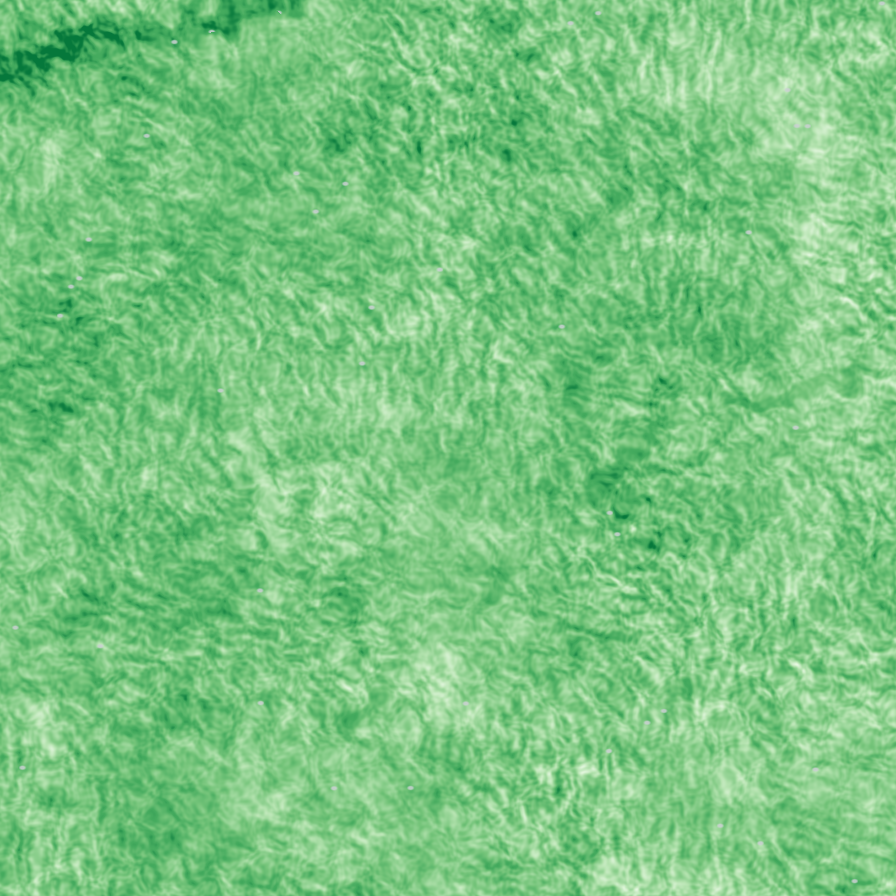
Write a Shadertoy shader that draws this texture.

```glsl
// Mottled green mineral surface: slow tonal clouds and fine slanted fibres,
// both from gradient noise, crossed by ragged dark veins, a pale scar and
// rare grey flecks. One tone value is mapped through a green colour ramp.

#define BASE_TONE 0.484
#define CLOUD_AMOUNT 0.17
#define CLOUD_SCALE 3.2
#define MOTTLE_AMOUNT 0.19
#define FIBRE_AMOUNT 0.34
#define FIBRE_SCALE vec2(44.0, 108.0)
#define GRIT_AMOUNT 0.20
#define GRIT_SCALE 165.0
#define VEIN_DEPTH 0.17
#define CRACK_DEPTH 0.30
#define SCAR_LIFT 0.16
#define FLECK_CHANCE 0.003

const vec2 MAIN_VEIN[10] = vec2[10](
    vec2(0.36, 0.09), vec2(0.36, 0.15), vec2(0.45, 0.26), vec2(0.53, 0.31),
    vec2(0.57, 0.39), vec2(0.64, 0.43), vec2(0.73, 0.52), vec2(0.81, 0.55),
    vec2(0.94, 0.565), vec2(1.02, 0.62));
const vec2 FAINT_VEIN[5] = vec2[5](
    vec2(0.06, 0.12), vec2(0.19, 0.17), vec2(0.26, 0.27),
    vec2(0.21, 0.39), vec2(0.14, 0.45));
// Stains: centre, radius, tone shift
const vec4 STAINS[6] = vec4[6](
    vec4(0.56, 0.75, 0.13, -0.065), vec4(0.06, 0.65, 0.13, -0.05),
    vec4(0.87, 0.73, 0.13, 0.05), vec4(0.82, 0.42, 0.10, 0.05),
    vec4(0.77, 0.20, 0.11, -0.05), vec4(0.24, 0.09, 0.11, 0.05));

uint scramble(uint n) {
    n = (n ^ (n >> 16)) * 0x7feb352du;
    n = (n ^ (n >> 15)) * 0x846ca68bu;
    return n ^ (n >> 16);
}

float hash(vec2 cell) {
    ivec2 c = ivec2(cell);
    uint n = scramble(uint(c.x) + scramble(uint(c.y) + 91u));
    return float(n >> 8) / 16777216.0;
}

float cornerSlope(vec2 cell, vec2 offset) {
    float angle = 6.28318 * hash(cell);
    return dot(vec2(cos(angle), sin(angle)), offset);
}

float gradientNoise(vec2 p) {
    vec2 cell = floor(p), f = p - cell;
    vec2 u = f * f * f * (f * (f * 6.0 - 15.0) + 10.0);
    vec2 e = vec2(1.0, 0.0);
    float low = mix(cornerSlope(cell, f), cornerSlope(cell + e.xy, f - e.xy), u.x);
    float high = mix(cornerSlope(cell + e.yx, f - e.yx), cornerSlope(cell + e.xx, f - e.xx), u.x);
    return mix(low, high, u.y);
}

float clouds(vec2 p) {
    float sum = 0.0, weight = 1.0;
    for (int i = 0; i < 3; i++) {
        sum += weight * gradientNoise(p + float(i) * 17.3);
        p *= 2.1;
        weight *= 0.85;
    }
    return sum;
}

// Noise stretched along a direction given as an angle
float fibres(vec2 p, float angle) {
    vec2 along = vec2(cos(angle), sin(angle));
    return gradientNoise(vec2(dot(p, along), dot(p, vec2(-along.y, along.x))) * FIBRE_SCALE + angle * 40.0);
}

float segmentDistance(vec2 p, vec2 a, vec2 b) {
    vec2 ab = b - a;
    return length(p - a - ab * clamp(dot(p - a, ab) / dot(ab, ab), 0.0, 1.0));
}

// Grey flecks scattered one per cell at most
float flecks(vec2 p, float chance) {
    vec2 q = p * 95.0, cell = floor(q);
    vec2 centre = 0.35 + 0.3 * vec2(hash(cell + 311.0), hash(cell + 727.0));
    float d = length((q - cell - centre) * vec2(0.8, 1.2));
    return step(hash(cell + 503.0), chance) * (1.0 - smoothstep(0.12, 0.38, d));
}

vec3 greenRamp(float tone) {
    vec3 c = mix(vec3(0.02, 0.47, 0.23), vec3(0.27, 0.67, 0.37), smoothstep(0.02, 0.27, tone));
    c = mix(c, vec3(0.46, 0.77, 0.48), clamp((tone - 0.27) / 0.19, 0.0, 1.0));
    c = mix(c, vec3(0.71, 0.89, 0.69), clamp((tone - 0.46) / 0.25, 0.0, 1.0));
    return mix(c, vec3(0.90, 0.97, 0.88), clamp((tone - 0.71) / 0.22, 0.0, 1.0));
}

void mainImage(out vec4 fragColor, in vec2 fragCoord) {
    vec2 p = fragCoord / iResolution.y;
    vec2 wobble = vec2(gradientNoise(p * 34.0 + 5.0), gradientNoise(p * 34.0 + 61.0));
    vec2 ragged = p + 0.022 * wobble + 0.03 * gradientNoise(p * 13.0 + 9.0);

    // Clouds, stains and mottling
    float tone = BASE_TONE + CLOUD_AMOUNT * clouds(p * CLOUD_SCALE) + 0.05 * (p.x - 0.5);
    for (int i = 0; i < 6; i++) {
        vec2 d = (p - STAINS[i].xy) / STAINS[i].z;
        tone += STAINS[i].w * exp(-dot(d, d));
    }
    tone += MOTTLE_AMOUNT * gradientNoise(ragged * 27.0 + 40.0);

    // Fibres: slanted, turning steeper or flatter from place to place
    vec2 bent = p + 0.007 * wobble;
    float turn = gradientNoise(p * 4.5 + 23.0);
    float steep = smoothstep(0.0, 0.3, turn), flatter = smoothstep(0.0, 0.3, -turn);
    float slant = 1.0 - max(steep, flatter);
    float weave = slant * fibres(bent, -0.87) + steep * fibres(bent, -1.55) + flatter * fibres(bent, -0.3);
    weave /= sqrt(slant * slant + steep * steep + flatter * flatter);
    float grain = FIBRE_AMOUNT * weave + GRIT_AMOUNT * gradientNoise(bent * GRIT_SCALE);
    float roughness = 1.0 + 0.7 * gradientNoise(p * 5.0 + 77.0) + 0.2 * (p.x - 0.5);

    // Veins, crack and scar
    float mainGap = 1.0, faintGap = 1.0;
    for (int i = 0; i < 9; i++) mainGap = min(mainGap, segmentDistance(ragged, MAIN_VEIN[i], MAIN_VEIN[i + 1]));
    for (int i = 0; i < 4; i++) faintGap = min(faintGap, segmentDistance(ragged, FAINT_VEIN[i], FAINT_VEIN[i + 1]));
    float patchy = clamp(0.65 + 1.6 * gradientNoise(p * 11.0 + 3.0), 0.1, 1.0);
    float vein = patchy * (1.0 - smoothstep(0.005, 0.015, mainGap));
    float faint = patchy * (1.0 - smoothstep(0.01, 0.04, faintGap));
    float crack = 1.0 - smoothstep(0.006, 0.022, segmentDistance(ragged, vec2(-0.03, 0.915), vec2(0.34, 1.01)));
    float scar = 1.0 - smoothstep(0.008, 0.021, segmentDistance(ragged, vec2(0.267, 0.51), vec2(0.315, 0.39)));
    tone += SCAR_LIFT * scar - VEIN_DEPTH * vein - 0.09 * faint - CRACK_DEPTH * crack * (0.6 + 0.4 * patchy);
    tone += grain * roughness * (1.0 - 0.45 * max(vein, scar));

    vec3 color = greenRamp(tone);
    color = mix(color, vec3(0.80, 0.82, 0.83), 0.85 * flecks(p, FLECK_CHANCE + 0.04 * crack));
    fragColor = vec4(color, 1.0);
}
```
